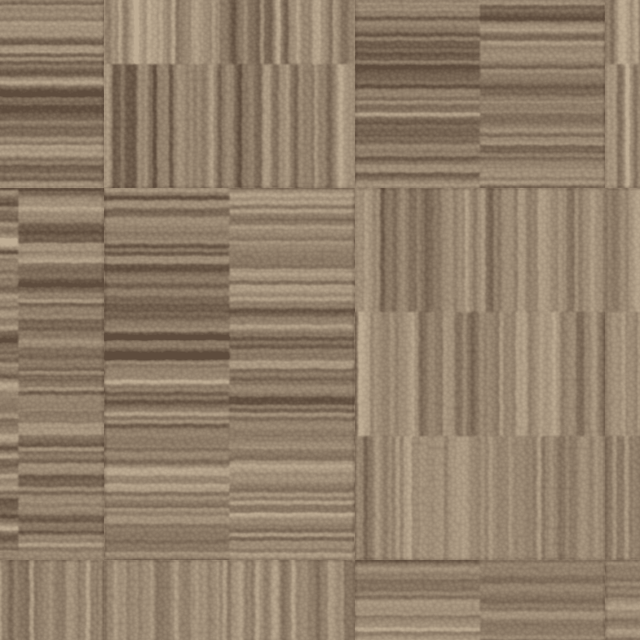
Give the GLSL for this texture, as a three.js fragment shader.

```glsl
// Woven carpet tiles: striped blocks of brown yarn laid in alternating directions.
varying vec2 vUv;

const vec2 CELL = vec2(0.1957, 0.1937);    // one woven square
const vec2 ORIGIN = vec2(0.1628, 0.125);   // corner of the central tile
const vec2 TILE_CELLS = vec2(2.0, 3.0);    // squares per carpet tile
const vec3 DARK_YARN = vec3(0.37, 0.30, 0.24);
const vec3 LIGHT_YARN = vec3(0.72, 0.65, 0.555);

float hash(vec2 p) {
  return fract(sin(dot(p, vec2(127.1, 311.7))) * 4375.85);
}

vec2 hash2(vec2 p) {
  return vec2(hash(p), hash(p + 19.7));
}

// Random bands with soft shoulders, centred on zero
float bands(float t, float frequency, float seed) {
  float x = t * frequency + hash(vec2(seed, 3.0));
  float i = floor(x);
  float blend = smoothstep(0.08, 0.92, x - i);
  return mix(hash(vec2(i, seed)), hash(vec2(i + 1.0, seed)), blend) - 0.5;
}

// Evenly spaced ribs whose phase drifts from lane to lane
float ribs(float t, float frequency, float seed) {
  return sin(6.2832 * (t * frequency + hash(vec2(seed, 5.0))) + 0.8 * sin(t * 9.0));
}

// Broad tone, yarn groups, single threads and ribs
float stripes(float t, float seed) {
  return 0.22 * bands(t, 2.6, seed)
       + 0.42 * bands(t, 14.0, seed + 101.0)
       + 0.48 * bands(t, 31.0, seed + 203.0)
       + 0.08 * ribs(t, 7.0, seed)
       + 0.08 * (hash(vec2(seed, 8.0)) - 0.5);
}

// Distance to the nearest scattered tuft
float tufts(vec2 p) {
  vec2 cell = floor(p);
  float nearest = 2.0;
  for (int y = -1; y <= 1; y++) {
    for (int x = -1; x <= 1; x++) {
      vec2 id = cell + vec2(float(x), float(y));
      nearest = min(nearest, distance(p, id + hash2(id)));
    }
  }
  return nearest;
}

// 1 where the stripes of a tile run across, 0 where they run up
float runsAcross(vec2 tile) {
  float right = step(1.0, tile.x);
  if (tile.y < 0.0) return right;
  if (tile.y < 1.0) return 1.0 - right;
  return mod(tile.x, 2.0);
}

// Blend the two lanes that meet at the nearest joint; whole-number seeds stay exact
float laneStripes(float along, float across, float tileSeed) {
  float joint = floor(along + 0.5);
  float side = smoothstep(-0.015, 0.015, along - joint);
  float before = stripes(across, tileSeed + 7.0 * (joint - 1.0));
  float after = stripes(across, tileSeed + 7.0 * joint);
  return mix(before, after, side);
}

// Dark groove along the tile borders, in canvas units
float seam(vec2 grid) {
  vec2 p = grid / TILE_CELLS;
  vec2 d = abs(p - floor(p + 0.5)) * TILE_CELLS * CELL;
  return 1.0 - smoothstep(0.001, 0.006, min(d.x, d.y));
}

void main() {
  // Tile layout and stripe direction
  vec2 grid = (vUv - ORIGIN) / CELL;
  vec2 tile = floor(grid / TILE_CELLS);
  float horizontal = runsAcross(tile);
  vec2 thread = mix(grid.yx, grid, horizontal);  // x along, y across
  float offset = tile.x < 0.0 && tile.y == 0.0 ? 0.315 : 0.0;

  // Slightly wavering yarn
  float waver = 0.002 * sin(thread.x * 17.0 + thread.y * 5.0)
              + 0.0015 * sin(thread.x * 43.0 - thread.y * 11.0);
  float tileSeed = dot(tile, vec2(17.0, 53.0)) + 90.0;
  float pattern = laneStripes(thread.x - offset, thread.y + waver, tileSeed);

  // Stronger and darker toward the upper left
  float fade = clamp(0.5 + 0.5 * (vUv.x - vUv.y), 0.0, 1.0);
  float contrast = mix(1.45, 0.75, fade) * mix(0.85, 1.05, horizontal);
  float shade = mix(0.62, 0.52, horizontal) + 0.12 * (fade - 0.5);
  shade += contrast * pattern;

  // Tufted grain and diagonal twist
  shade += 0.2 * (0.45 - tufts(vUv * vec2(145.0, 160.0)));
  shade += 0.018 * sin(dot(vUv, vec2(520.0, 390.0)) + 3.0 * sin(vUv.y * 47.0));
  shade -= 0.15 * seam(grid);

  gl_FragColor = vec4(mix(DARK_YARN, LIGHT_YARN, clamp(shade, 0.0, 1.08)), 1.0);
}
```
